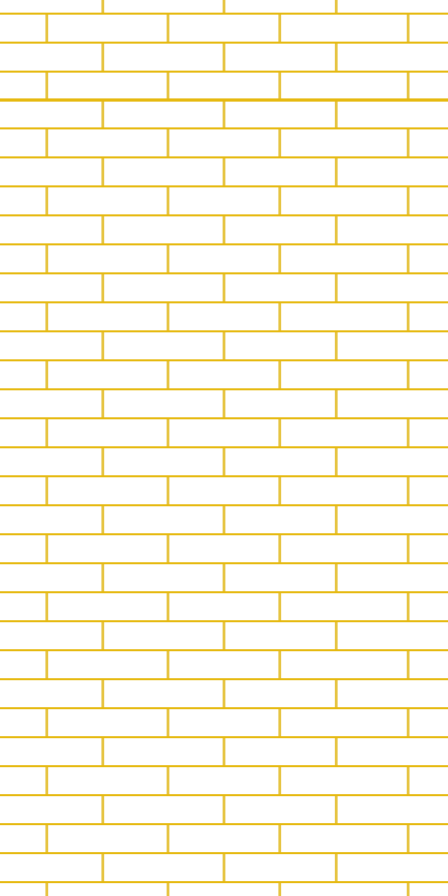
Write a Shadertoy shader that draws this pattern.

```glsl
// Thin golden joints of a running-bond brick wall on plain white.
// Two stacks of courses meet at a seam, where their bed lines double up;
// every line is drawn by its exact box coverage of the pixel.

// Lengths are in canvas widths, heights measured down from the top edge.
const float COURSE_HEIGHT = 0.06471;
const float LOWER_START   = 0.2219;   // first bed line below the seam
const float UPPER_END     = 0.2246;   // last bed line above the seam
const float BED_WIDTH     = 0.0045;
const float JOINT_WIDTH   = 0.0062;

// Uneven upright joints of the two alternating courses.
const vec4 EVEN_JOINTS = vec4(0.2295, 0.5, 0.7505, 1.2295);
const vec4 ODD_JOINTS  = vec4(0.1045, 0.375, 0.6245, 0.911);

const vec3 BRICK_COLOR = vec3(1.0);
const vec3 BED_COLOR   = vec3(0.90, 0.725, 0.06);
const vec3 JOINT_COLOR = vec3(0.90, 0.77, 0.26);

// Share of a pixel covered by a line whose centre lies at distance dist.
float lineCoverage(float dist, float width, float pixel) {
    float high = min(dist + 0.5 * pixel, 0.5 * width);
    float low = max(dist - 0.5 * pixel, -0.5 * width);
    return clamp((high - low) / pixel, 0.0, 1.0);
}

// Bed lines of both stacks, each ending at the seam.
float bedCoverage(float depth, float pixel) {
    float lowerIndex = max(round((depth - LOWER_START) / COURSE_HEIGHT), 0.0);
    float upperIndex = min(round((depth - UPPER_END) / COURSE_HEIGHT), 0.0);
    float lowerDist = depth - LOWER_START - lowerIndex * COURSE_HEIGHT;
    float upperDist = depth - UPPER_END - upperIndex * COURSE_HEIGHT;
    return min(lineCoverage(lowerDist, BED_WIDTH, pixel)
             + lineCoverage(upperDist, BED_WIDTH, pixel), 1.0);
}

// Upright joints, alternating from course to course.
float jointCoverage(float x, float depth, float pixel) {
    float start = depth < LOWER_START ? UPPER_END : LOWER_START;
    float course = floor((depth - start) / COURSE_HEIGHT);
    vec4 joints = mod(course, 2.0) < 0.5 ? EVEN_JOINTS : ODD_JOINTS;
    vec4 dist = abs(vec4(x) - joints);
    float nearest = min(min(dist.x, dist.y), min(dist.z, dist.w));
    return lineCoverage(nearest, JOINT_WIDTH, pixel);
}

void mainImage(out vec4 fragColor, in vec2 fragCoord) {
    float pixel = 1.0 / iResolution.x;
    float x = fragCoord.x * pixel;
    float depth = (iResolution.y - fragCoord.y) * pixel;

    // Bed lines lie over the upright joints.
    vec3 color = mix(BRICK_COLOR, JOINT_COLOR, jointCoverage(x, depth, pixel));
    color = mix(color, BED_COLOR, bedCoverage(depth, pixel));
    fragColor = vec4(color, 1.0);
}
```
